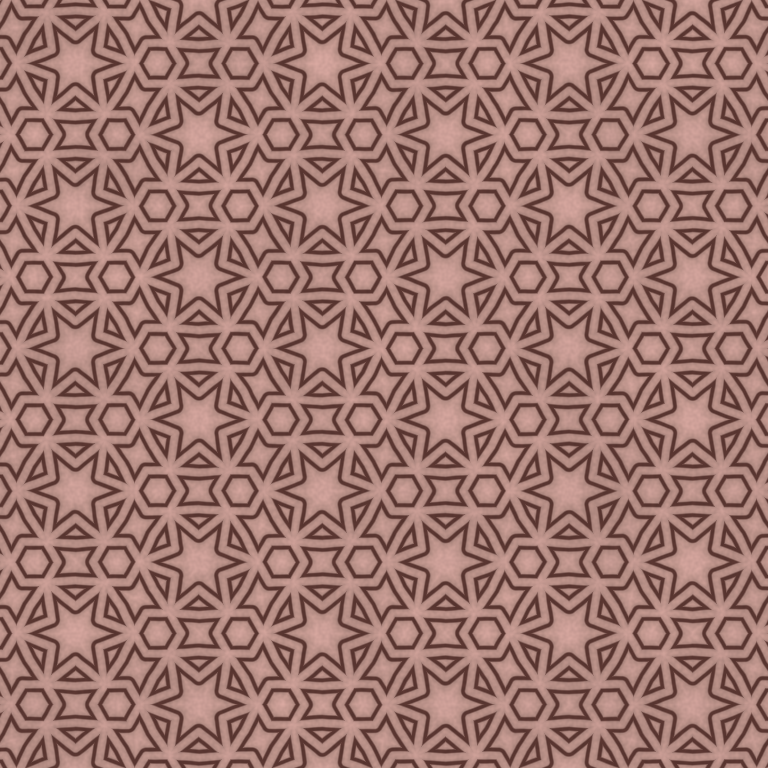
A three.js fragment shader for this pattern:

```glsl
// Embossed pink leather with a hexagonal lattice of six-pointed stars, hexagons and spools.
varying vec2 vUv;

vec2 hashGradient(vec2 cell) {
  vec3 h = fract(cell.xyx * vec3(0.1031, 0.1030, 0.0973));
  h += dot(h, h.yzx + 33.33);
  float angle = 6.2832 * fract((h.x + h.y) * h.z);
  return vec2(cos(angle), sin(angle));
}

float gradientNoise(vec2 p) {
  vec2 i = floor(p), f = p - i;
  vec2 u = f * f * f * (f * (f * 6.0 - 15.0) + 10.0);
  vec2 e = vec2(1.0, 0.0);
  float low = mix(dot(hashGradient(i), f), dot(hashGradient(i + e), f - e), u.x);
  float high = mix(dot(hashGradient(i + e.yx), f - e.yx), dot(hashGradient(i + 1.0), f - 1.0), u.x);
  return mix(low, high, u.y);
}

float segmentDistance(vec2 p, vec2 a, vec2 b) {
  vec2 ab = b - a;
  return length(p - a - ab * clamp(dot(p - a, ab) / dot(ab, ab), 0.0, 1.0));
}

// Folds the plane into one 30 degree wedge around the nearest star centre.
vec2 foldToWedge(vec2 p) {
  vec2 period = vec2(sqrt(3.0), 1.0);
  vec2 a = mod(p + 0.5 * period, period) - 0.5 * period;
  vec2 b = mod(p, period) - 0.5 * period;
  vec2 q = abs(dot(a, a) < dot(b, b) ? a : b);
  vec2 mirror = vec2(-0.5, 0.8660254);
  q -= 2.0 * max(dot(q, mirror), 0.0) * mirror;
  return vec2(q.x, abs(q.y));
}

void main() {
  // One unit is the distance between neighbouring stars.
  vec2 p = (vUv - 0.5) * 5.39 + vec2(0.4330, -0.25);
  vec2 wobble = vec2(gradientNoise(p * 9.0), gradientNoise(p * 9.0 + 40.0));
  vec2 q = foldToWedge(p + 0.004 * wobble);

  // Centre lines of the raised straps: star side, triangle base, hexagon side.
  vec2 tip = vec2(0.4125, 0.0);
  float strap = segmentDistance(q, tip, vec2(0.1645, 0.095));
  strap = min(strap, segmentDistance(q, tip, vec2(0.322, 0.186)));
  strap = min(strap, segmentDistance(q, tip, vec2(0.495, 0.143)));

  // Grooves run along both sides of every strap.
  float groove = abs(strap - 0.042);
  float openness = smoothstep(0.02, 0.10, strap - 0.042);
  float junction = exp(-350.0 * dot(q - tip, q - tip));
  vec3 color = mix(vec3(0.73, 0.57, 0.535), vec3(0.805, 0.625, 0.595), max(openness, 0.7 * junction));
  color *= mix(0.93, 1.0, smoothstep(0.012, 0.04, groove));

  // Leather grain and slow mottling.
  float grain = gradientNoise(vUv * 210.0) + 0.6 * gradientNoise(vUv * 110.0 + 17.0);
  color *= 1.0 + 0.06 * grain + 0.05 * gradientNoise(vUv * 7.0 + 5.0);

  vec3 grooveColor = vec3(0.345, 0.207, 0.187) * (1.0 + 0.06 * grain);
  color = mix(grooveColor, color, smoothstep(0.006, 0.021, groove));
  gl_FragColor = vec4(color, 1.0);
}
```
